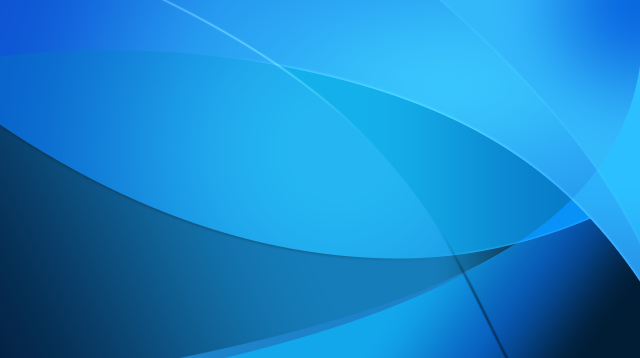
Give the GLSL for this background, as a WebGL 2 fragment shader.

```glsl
#version 300 es
precision highp float;
// Overlapping translucent blue sheets bounded by long sweeping curves.
// Each curve is a polynomial turned into a signed distance; the regions
// between them are filled with soft gradients, then thin rims are added.
uniform vec2 u_resolution;
out vec4 fragColor;

// Rescales an implicit curve value to a distance in canvas heights.
float toDistance(float f) {
    float slope = length(vec2(dFdx(f), dFdy(f))) * u_resolution.y;
    return f / max(slope, 1e-5);
}

// Antialiased coverage of the positive side.
float side(float d) {
    return clamp(0.5 + d * u_resolution.y, 0.0, 1.0);
}

// Soft line of the given half width around a curve.
float rim(float d, float width) {
    return exp(-d * d / (width * width));
}

// Upper arch, measured downward from the top.
float archY(float x) {
    float t2 = (x - 0.3) * (x - 0.3);
    return 0.14 + 0.187 * t2 + 0.0206 * t2 * t2 * t2;
}

// Hanging bowl, slightly tighter on its right half.
float bowlY(float x) {
    float s = x - 1.12;
    return 0.722 - (s > 0.0 ? 0.39 : 0.298) * s * s;
}

// Large sweep from the lower left to the right edge.
float sweepX(float y) {
    float u = max(y - 0.1, 0.0);
    return 1.8 - 0.85 * u * u - 1.03 * pow(u, 5.0);
}

// Bright upper sheets, split by the diagonal and the sweep.
vec3 upperSheets(vec2 q, float pastDiagonal, float pastSweep) {
    vec3 sky = mix(vec3(0.05, 0.33, 0.83), vec3(0.13, 0.57, 0.93),
                   smoothstep(0.0, 0.7, q.x + 0.3 * q.y));
    vec2 g = (q - vec2(1.25, 0.24)) / vec2(0.62, 0.30);
    sky = mix(sky, vec3(0.22, 0.77, 0.99), exp(-dot(g, g)));
    vec3 corner = mix(vec3(0.04, 0.41, 0.88), vec3(0.20, 0.72, 0.98),
                      smoothstep(0.0, 0.42, distance(q, vec2(1.794, 0.0))));
    vec3 flare = mix(vec3(0.17, 0.69, 0.98), vec3(0.17, 0.75, 1.0), pastDiagonal);
    flare -= vec3(0.02, 0.10, 0.06) * smoothstep(0.5, 0.8, q.y);
    return mix(mix(sky, corner, pastDiagonal), flare, pastSweep);
}

// Central lens with a cyan right part.
vec3 lensSheet(vec2 q, float pastThread) {
    float fall = smoothstep(0.1, 1.08, distance(q, vec2(0.95, 0.42)));
    vec3 left = mix(vec3(0.14, 0.71, 0.95), vec3(0.03, 0.38, 0.79), fall);
    vec3 right = mix(vec3(0.08, 0.69, 0.92), vec3(0.03, 0.49, 0.79),
                     smoothstep(1.0, 1.62, q.x));
    return mix(left, right, pastThread);
}

// Dark navy sheet at the lower left, narrowing to a dim tip.
vec3 shadeSheet(vec2 q) {
    float light = smoothstep(-0.35, 0.85, q.x - 0.5 * (q.y - 0.6));
    vec3 c = mix(vec3(0.01, 0.12, 0.25), vec3(0.08, 0.49, 0.73), light);
    return c * (1.0 - 0.45 * smoothstep(1.2, 1.46, q.x));
}

// Floor running from cyan to near black along a slant.
vec3 floorSheet(vec2 q, float pastThread) {
    float s = q.x + 0.7 * q.y;
    vec3 c = mix(vec3(0.07, 0.65, 0.92), vec3(0.03, 0.36, 0.74), smoothstep(1.7, 2.1, s));
    c = mix(c, vec3(0.005, 0.12, 0.22), smoothstep(2.0, 2.35, s));
    return c * (1.0 - 0.05 * pastThread);
}

void main() {
    // Canvas heights, with q.y measured downward from the top.
    vec2 uv = gl_FragCoord.xy / u_resolution;
    vec2 q = vec2(uv.x * 1.794, 1.0 - uv.y);

    // Signed distances to the curves.
    float arch = toDistance(q.y - archY(q.x));
    float bowl = toDistance(q.y - bowlY(q.x));
    float sweep = toDistance(q.x - sweepX(q.y));
    float widen = clamp((q.y - 0.66) / 0.34, 0.0, 1.0);
    float band = toDistance(q.x - sweepX(q.y) - 0.126 * widen * widen);
    float thread = toDistance(q.x - (0.46 + q.y * (2.039 + q.y * (0.633 * q.y - 1.7116))));
    float diagonal = toDistance(q.x - (1.2336 + q.y * (1.165 - 0.499 * q.y)));
    float pastThread = side(thread);
    float pastSweep = side(sweep);

    // Lower sheets: lens, pocket, floor with its pale band, shade.
    vec3 ground = mix(vec3(0.11, 0.51, 0.79), floorSheet(q, pastThread), side(band));
    vec3 below = mix(shadeSheet(q), ground, pastSweep);
    below *= 1.0 - 0.18 * rim(bowl, 0.006) * smoothstep(1.3, 0.8, q.x);
    vec3 lens = mix(lensSheet(q, pastThread), vec3(0.03, 0.57, 0.97), pastSweep);
    lens += 0.08 * rim(bowl, 0.004) * smoothstep(1.2, 1.35, q.x);
    vec3 lower = mix(lens, below, side(bowl));

    // Upper sheets with a faint light along the arch and diagonal.
    vec3 upper = upperSheets(q, side(diagonal), pastSweep);
    upper += 0.09 * rim(arch, 0.005) * smoothstep(0.6, 0.9, q.x);
    upper += 0.03 * rim(diagonal, 0.003);
    vec3 color = mix(upper, lower, side(arch));

    // Thread: pale at the top, dark at the bottom.
    color += vec3(0.20, 0.16, 0.06) * rim(thread, 0.003) * smoothstep(0.45, 0.1, q.y);
    color *= 1.0 - 0.45 * rim(thread, 0.004) * smoothstep(0.62, 0.85, q.y);
    fragColor = vec4(clamp(color, 0.0, 1.0), 1.0);
}
```
